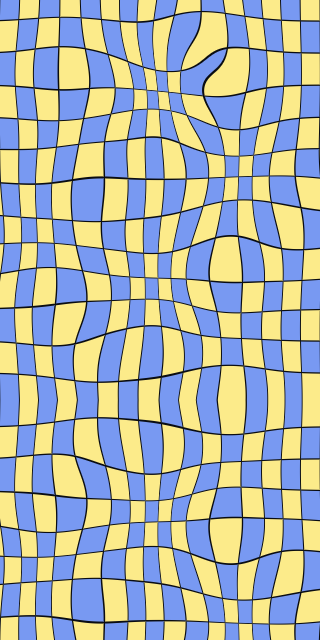
A WebGL 1 fragment shader for this pattern:

```glsl
precision highp float;

uniform vec2 u_resolution;

const vec3 BLUE = vec3(0.47, 0.60, 0.95);
const vec3 YELLOW = vec3(0.99, 0.92, 0.54);
const vec3 INK = vec3(0.04, 0.05, 0.07);

const vec2 CANVAS = vec2(1.0, 2.0);          // width is the unit
const vec2 CELL = CANVAS / vec2(16.0, 20.0); // columns and rows
const vec2 LINE_WIDTH = vec2(0.0031, 0.0040); // upright, level
const float MIRROR_HEIGHT = 0.75;
const float LENS_RADIUS = 0.138;
const float ROW_SHIFT = 0.016;

// Offset of one soft lens: positive power magnifies, negative pinches
vec2 lens(vec2 p, vec2 center, float power) {
  vec2 d = p - center;
  return power * d * exp(-dot(d, d) / (LENS_RADIUS * LENS_RADIUS));
}

// Canvas position to flat checkerboard position, above the mirror axis
vec2 warp(vec2 p) {
  p.y = abs(p.y - MIRROR_HEIGHT);
  vec2 offset = vec2(0.0, -ROW_SHIFT);

  // Bulges
  offset += lens(p, vec2(0.20, 1.02), 0.35);
  offset += lens(p, vec2(0.60, 1.115), 0.45);
  offset += lens(p, vec2(0.70, 1.01), 0.40);
  offset += lens(p, vec2(0.29, 0.665), 0.42);
  offset += lens(p, vec2(0.905, 0.55), 0.30);
  offset += lens(p, vec2(0.71, 0.42), 0.35);
  offset += lens(p, vec2(0.195, 0.29), 0.35);
  offset += lens(p, vec2(0.30, 0.145), 0.40);
  offset += lens(p, vec2(0.495, 0.105), 0.40);
  offset += lens(p, vec2(0.72, 0.005), 0.42);

  // Pinches
  offset += lens(p, vec2(0.503, 0.958), -0.75);
  offset += lens(p, vec2(0.745, 0.715), -0.50);
  offset += lens(p, vec2(0.49, 0.37), -0.45);
  offset += lens(p, vec2(0.105, 0.51), -0.25);

  return p - offset;
}

void main() {
  vec2 pixel = CANVAS / u_resolution;
  vec2 p = gl_FragCoord.xy * pixel;
  vec2 board = warp(p);

  // Size of one pixel on the board, per axis
  vec2 stepX = warp(p + vec2(pixel.x, 0.0)) - board;
  vec2 stepY = warp(p + vec2(0.0, pixel.y)) - board;
  vec2 footprint = max(sqrt(stepX * stepX + stepY * stepY), vec2(0.0001));

  // Clamping joins the two halves of the mirrored row without a seam
  vec2 cell = board / CELL;
  cell.y = max(cell.y, 0.5);
  vec2 edge = (0.5 - abs(fract(cell) - 0.5)) * CELL;

  // Checker colour, softened at the cell edges
  vec2 side = 1.0 - 2.0 * mod(floor(cell), 2.0);
  side *= clamp(2.0 * edge / footprint, 0.0, 1.0);
  vec3 color = mix(YELLOW, BLUE, 0.5 + 0.5 * side.x * side.y);

  // Grid lines
  vec2 ink = clamp((0.5 * LINE_WIDTH - edge) / footprint + 0.5, 0.0, 1.0);
  color = mix(color, INK, max(ink.x, ink.y));

  gl_FragColor = vec4(color, 1.0);
}
```
